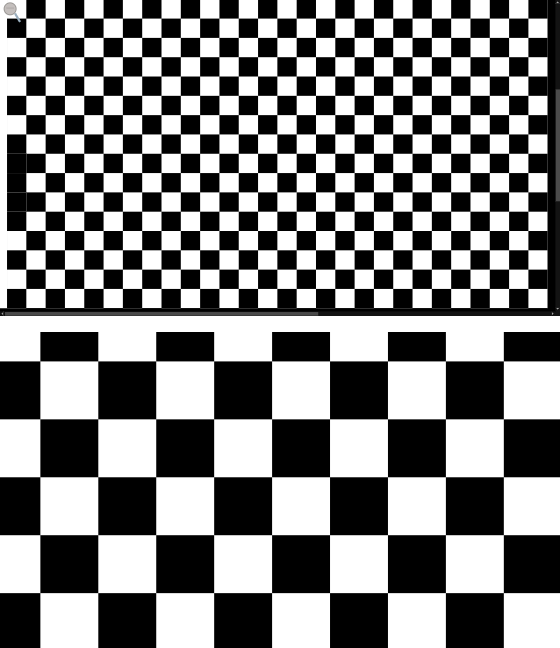
Top: the whole. Bottom: its middle third, enlarged.
Give the GLSL for this pattern, as a Shadertoy shader.

```glsl
// Black and white checkerboard in a viewer window with scrollbars and a small magnifier.
#define CELL 0.06111                  // side of a square, canvas height = 1
#define BOARD_START vec2(0.0222, -0.0023)
#define BOARD_CELLS vec2(28.0, 16.0)
#define BAR 0.0145                    // scrollbar thickness
#define TRACK_COLOR vec3(0.075)
#define THUMB_COLOR vec3(0.29)
#define ARROW_COLOR vec3(0.65)
#define LENS_COLOR vec3(0.77, 0.75, 0.74)
#define RIM_COLOR vec3(0.60, 0.59, 0.58)
#define HANDLE_COLOR vec3(0.60, 0.68, 0.74)

// Coverage of a shape from its signed distance
float fill(float dist) {
    return clamp(0.5 - dist * iResolution.y, 0.0, 1.0);
}

float boxMask(vec2 p, vec2 lo, vec2 hi) {
    vec2 d = max(lo - p, p - hi);
    return fill(max(d.x, d.y));
}

float segmentDist(vec2 p, vec2 a, vec2 b) {
    vec2 ab = b - a;
    return length(p - a - ab * clamp(dot(p - a, ab) / dot(ab, ab), 0.0, 1.0));
}

// Smooth checkerboard: product of two clipped triangle waves
float checker(vec2 grid) {
    vec2 wave = 0.5 - abs(mod(grid + 0.5, 2.0) - 1.0);
    vec2 s = clamp(wave * CELL * iResolution.y * 2.0, -1.0, 1.0);
    return 0.5 + 0.5 * s.x * s.y;
}

// Triangle pointing along dir
float arrowMask(vec2 p, vec2 center, vec2 dir) {
    vec2 q = p - center;
    float along = dot(q, dir);
    float across = abs(dot(q, vec2(-dir.y, dir.x)));
    return fill(max((along + across) * 0.707 - 0.002, -along - 0.002));
}

vec3 drawBoard(vec2 p) {
    vec2 boardEnd = BOARD_START + BOARD_CELLS * CELL;
    float white = checker((p - BOARD_START) / CELL);

    // Two white squares of the first column are missing
    for (int i = 0; i < 2; i++) {
        vec2 corner = BOARD_START + vec2(0.0, 8.0 + 2.0 * float(i)) * CELL;
        white *= 1.0 - boxMask(p, corner, corner + CELL);
    }

    // White left margin, black beyond the right and bottom edges
    white = mix(white, 1.0, fill(p.x - BOARD_START.x));
    return vec3(white * boxMask(p, vec2(-1.0), boardEnd));
}

void drawMagnifier(inout vec3 color, vec2 p) {
    vec2 center = vec2(0.032, 0.028);
    float lens = length(p - center);
    float handle = segmentDist(p, center + 0.017, vec2(0.062, 0.067)) - 0.0035;
    color = mix(color, HANDLE_COLOR, fill(handle));
    color = mix(color, RIM_COLOR, fill(lens - 0.0205));
    color = mix(color, LENS_COLOR, fill(lens - 0.0175));
    color = mix(color, RIM_COLOR, 0.6 * boxMask(p, center - vec2(0.011, 0.004), center + vec2(0.011, -0.001)));
}

void drawScrollbars(inout vec3 color, vec2 p, vec2 size) {
    vec2 inner = size - BAR;
    color = mix(color, TRACK_COLOR, max(fill(inner.x - p.x), fill(inner.y - p.y)));
    float thumbs = max(
        boxMask(p, vec2(inner.x + 0.001, 0.283), vec2(size.x, 0.637)),
        boxMask(p, vec2(0.016, inner.y + 0.002), vec2(1.007, size.y - 0.001)));
    color = mix(color, THUMB_COLOR, thumbs);

    // Arrows at both ends of each bar
    vec2 mid = size - 0.5 * BAR;
    for (int i = 0; i < 2; i++) {
        float side = float(i) * 2.0 - 1.0;
        vec2 ends = mix(vec2(0.008), inner - 0.009, float(i));
        float arrows = max(arrowMask(p, vec2(mid.x, ends.y), vec2(0.0, side)),
                           arrowMask(p, vec2(ends.x, mid.y), vec2(side, 0.0)));
        color = mix(color, ARROW_COLOR, arrows);
    }
}

void mainImage(out vec4 fragColor, in vec2 fragCoord) {
    vec2 size = vec2(iResolution.x / iResolution.y, 1.0);
    vec2 p = fragCoord / iResolution.y;
    p.y = 1.0 - p.y;                  // measure downward from the top

    vec3 color = drawBoard(p);
    drawMagnifier(color, p);
    drawScrollbars(color, p, size);
    fragColor = vec4(color, 1.0);
}
```
